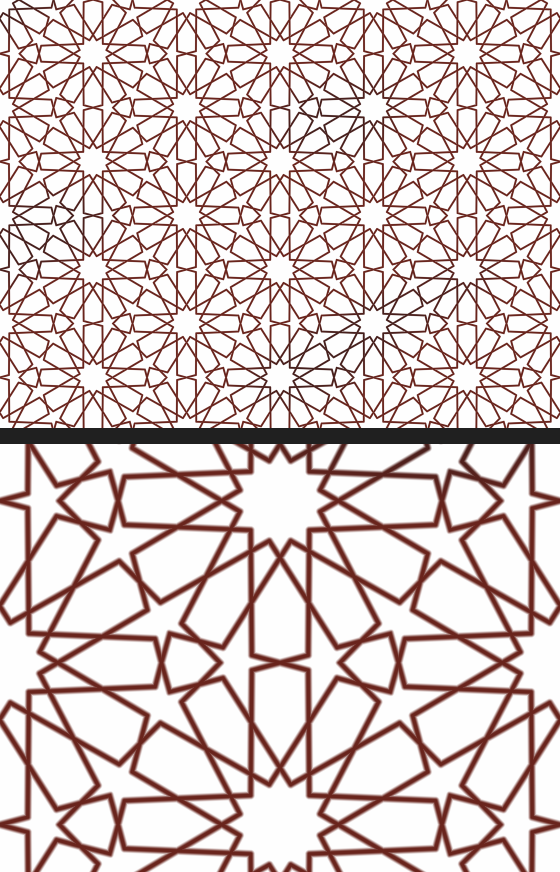
Top, the full canvas; bottom, a detail of the centre.
Write a Shadertoy shader that draws this pattern.

```glsl
// Interlaced lattice of twelve-petal rosettes on a hexagonal grid, thin dark red lines on white.
// Each point is taken to its nearest rosette centre, folded into a 30 degree wedge,
// and measured against the few petal outlines that can reach that wedge.

const float PI = 3.14159265;

float segmentDistance(vec2 p, vec2 a, vec2 b) {
    vec2 pa = p - a, ba = b - a;
    return length(pa - ba * clamp(dot(pa, ba) / dot(ba, ba), 0.0, 1.0));
}

// Offset from the nearest rosette; neighbouring centres are one unit apart.
vec2 nearestCentre(vec2 p) {
    vec2 cell = vec2(sqrt(3.0), 1.0);
    vec2 a = p - cell * round(p / cell);
    vec2 b = p - cell * (round(p / cell - 0.5) + 0.5);
    return dot(a, a) < dot(b, b) ? a : b;
}

// One petal along +x: long side, pointed end, and the small leaf beyond it.
float petalDistance(vec2 p, bool hasLeaf) {
    p.y = abs(p.y);
    float halfWidth = hasLeaf ? 0.074 : 0.087;
    vec2 shoulder = vec2(0.5 - halfWidth * tan(PI / 12.0), halfWidth);
    vec2 tip = vec2(0.5, 0.0);
    float d = segmentDistance(p, vec2(0.0905), shoulder);
    d = min(d, segmentDistance(p, shoulder, tip));
    if (hasLeaf) d = min(d, segmentDistance(p, tip, vec2(0.526, 0.0915)));
    return d;
}

float rosetteDistance(vec2 q) {
    // Sixfold and mirror fold, measured from the direction of a neighbour.
    float angle = abs(mod(atan(q.x, q.y) + PI / 6.0, PI / 3.0) - PI / 6.0);
    float d = 1.0;
    for (int k = -1; k <= 2; k++) {
        float t = angle - float(k) * PI / 6.0;
        d = min(d, petalDistance(length(q) * vec2(cos(t), sin(t)), (k & 1) == 1));
    }
    return d;
}

void mainImage(out vec4 fragColor, in vec2 fragCoord) {
    float spacing = 0.2522 * iResolution.y;
    vec2 p = (fragCoord - iResolution.xy * vec2(0.5, 0.6224)) / spacing;

    // Soft-edged stroke
    float d = rosetteDistance(nearestCentre(p));
    float soft = max(0.0062, 0.6 / spacing);
    float stroke = 1.0 - smoothstep(0.0088 - soft, 0.0088 + soft, d);

    // Slow drift of the ink from red towards brown-black
    float drift = sin(p.x * 1.7 + sin(p.y * 2.3)) + sin(p.y * 2.9 - p.x * 1.1 + 1.0);
    vec3 ink = mix(vec3(0.41, 0.14, 0.11), vec3(0.27, 0.12, 0.11), smoothstep(0.9, 2.0, drift));

    fragColor = vec4(mix(vec3(0.995), ink, stroke), 1.0);
}
```
